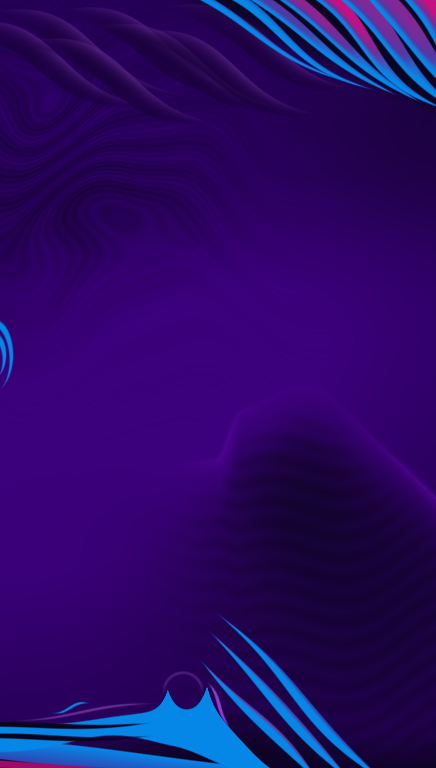
This background is drawn by a Shadertoy shader. Its source:

```glsl
// Violet liquid backdrop: a soft gradient with contour folds and a glowing ridge,
// framed by blue and magenta ribbons. Ribbons are tapered S-curves placed by loops;
// the fine relief comes from layered sines.

const float PI = 3.14159;
const float HEIGHT = 1.766;  // canvas height when width is 1
const vec3 VIOLET = vec3(.235, 0, .49);
const vec3 INDIGO = vec3(.13, 0, .31);
const vec3 NIGHT = vec3(.04, .015, .12);
const vec3 LILAC = vec3(.40, .17, .58);
const vec3 RIDGE = vec3(.34, .02, .60);
const vec3 AZURE = vec3(.02, .53, .91);
const vec3 COBALT = vec3(.18, .27, .69);
const vec3 MAGENTA = vec3(.78, .06, .50);
const float CONTOURS = 60.;  // density of the relief lines
const float TOP_RIBBONS = 9.;
const float FOLDS = 7.;

float aa;  // edge softness, set in mainImage

float ramp(float a, float b, float x) { return smoothstep(a, b, x); }
float cover(float d) { return ramp(-aa, aa, d); }

float blob(vec2 p, vec2 center, vec2 radius) {
    vec2 d = (p - center) / radius;
    return exp(-dot(d, d));
}

// Tapered S-curve from a to b: x = coverage, y = position across, z = along.
vec3 ribbon(vec2 p, vec2 a, vec2 b, float bend, float width, float taper) {
    vec2 axis = b - a;
    float len = length(axis);
    axis /= len;
    float t = clamp(dot(p - a, axis) / len, 0., 1.);
    float s = dot(p - a, vec2(-axis.y, axis.x)) - bend * sin(2. * PI * t);
    float w = width * max(sin(PI * pow(t, taper)), 0.);
    return vec3(cover(w - abs(s)) * ramp(0., aa, w), clamp(s / max(w, 1e-4), -1., 1.), t);
}

float ridgeHeight(float x) {
    return .70 + .105 * ramp(.495, .555, x) + .07 * ramp(.5, .68, x)
         - .30 * ramp(.68, 1.1, x) + .006 * sin(x * 28.);
}

// Warped height field whose level lines nest around a hollow.
float relief(vec2 p) {
    vec2 q = p + .03 * sin(p.yx * vec2(11, 8) + vec2(.5, 2));
    q += .015 * sin(q.yx * vec2(19, 23));
    return q.y + .07 * sin(q.x * 9. + 1.) - .2 * blob(q, vec2(.22, 1.28), vec2(.2, .1))
         + .1 * blob(q, vec2(.08, 1.52), vec2(.1, .07));
}

vec3 backdrop(vec2 p) {
    float light = blob(p, vec2(.03, .62), vec2(.6, .36))
                + .8 * blob(p, vec2(.6, 1.02), vec2(.5, .33));
    vec3 col = mix(INDIGO, VIOLET, clamp(.15 + light, 0., .95));
    col = mix(col, NIGHT, .4 * blob(p, vec2(1, 1.45), vec2(.3, .22)));
    col = mix(col, NIGHT, .3 * blob(p, vec2(.2, 1.29), vec2(.3, .12)));
    // Contour relief in the upper left
    float level = relief(p) * CONTOURS;
    float zone = blob(p, vec2(.15, 1.4), vec2(.38, .3));
    col *= 1. + zone * (.12 * sin(level) + .09 * sin(level * 5.));
    // Ridge: shaded slope, faint echoes and a glowing crest
    float dy = p.y - ridgeHeight(p.x);
    float slope = (ridgeHeight(p.x + .005) - ridgeHeight(p.x - .005)) / .01;
    float d = dy / sqrt(1. + slope * slope);
    float below = 1. - ramp(-.16, .01, dy);
    float shade = .4 * blob(p, vec2(.68, .65), vec2(.17, .2))
                + .55 * blob(p, vec2(.85, .4), vec2(.42, .38));
    col = mix(col, NIGHT, below * shade);
    float echo = p.y - .25 * dy + .02 * sin(p.x * 17.);
    col *= 1. + .07 * below * ramp(.3, .6, p.x) * sin(echo * 170.);
    float crest = exp(-abs(d) / (d > 0. ? .006 : .018)) * ramp(.28, .5, p.x) * exp(-90. * dy * dy);
    crest *= .15 + .5 * blob(p, vec2(.52, .75), vec2(.09)) + .6 * ramp(.75, 1., p.x);
    return mix(col, RIDGE, crest);
}

vec3 topCorner(vec3 col, vec2 p) {
    // Purple folds lit along their upper edge
    for (float i = 0.; i < FOLDS; i++) {
        vec2 a = vec2(-.1 + .08 * i, 1.71 + .04 * sin(i * 2.4));
        vec3 r = ribbon(p, a, a + vec2(.44, -.19), .024, .03, .8);
        vec3 tint = mix(INDIGO * .75, LILAC, pow(.5 + .5 * r.y, 3.) * .85);
        col = mix(col, tint, r.x * .75 * sin(PI * r.z));
    }
    float edge = p.y - HEIGHT + .456 * (p.x - .42);
    col = mix(col, NIGHT, .95 * ramp(-.02, .05, edge));
    // Azure ribbons turning magenta toward the corner
    for (float i = 0.; i < TOP_RIBBONS; i++) {
        vec2 a = vec2(.34 + .08 * i, 1.82), b = vec2(.82 + .05 * i, 1.57 - .014 * i);
        vec3 r = ribbon(p, a, b, .015 + .007 * sin(i * 1.9), .008 + .003 * i, .55);
        float pink = ramp(-.9, .3, r.y) * ramp(1., 3., i) * (1. - ramp(.35, .75, r.z));
        vec3 tint = mix(AZURE, COBALT, max(ramp(0., .5, pink), .6 * ramp(0., 1., r.y)));
        col = mix(col, mix(tint, MAGENTA, pink * (.7 + .3 * sin(i * 2.))), r.x);
    }
    return col;
}

vec3 bottomWaves(vec3 col, vec2 p) {
    col = mix(col, NIGHT, .85 - .85 * ramp(0., .13, p.y + .03 * sin(p.x * 9.)));
    // Low streams along the left, then the crested pool with two cusps
    vec3 r = ribbon(p, vec2(-.3, .055), vec2(.75, -.015), .008, .026, .9);
    col = mix(col, mix(COBALT, AZURE, .5 + .5 * r.y), r.x);
    r = ribbon(p, vec2(-.3, .02), vec2(.35, -.005), .003, .008, 1.);
    col = mix(col, MAGENTA * .8, r.x);
    float top = .10 + .025 * ramp(.1, .35, p.x) - .14 * ramp(.46, .66, p.x)
              + .055 * exp(-abs(p.x - .385) / .018) + .065 * exp(-abs(p.x - .475) / .018);
    float low = .035 + .04 * blob(p.xx, vec2(.26), vec2(.2)) - .06 * ramp(.4, .62, p.x);
    col = mix(col, AZURE, cover(min(top - p.y, p.y - low)));
    for (float i = 0.; i < 2.; i++) {
        r = ribbon(p, vec2(-.15, .09 - .025 * i), vec2(.36, .105 - .03 * i), .006, .006, .9);
        col = mix(col, NIGHT, r.x);
        r = ribbon(p, vec2(.11, .02) * i + vec2(0, .108), vec2(.37 - .16 * i, .148), -.006, .003, 1.2);
        col = mix(col, mix(LILAC, AZURE, i), r.x);
    }
    // Lilac loop over the cusps and its falling highlight
    float ring = abs(length(p - vec2(.42, .175)) - .044);
    col = mix(col, LILAC, .6 * (1. - ramp(0., .006, ring)) * ramp(.165, .2, p.y));
    r = ribbon(p, vec2(.475, .2), vec2(.53, .09), .004, .004, 1.);
    col = mix(col, LILAC * 1.4, r.x);
    // Streaks sweeping down to the right
    for (float i = 0.; i < 3.; i++) {
        vec2 a = vec2(.48 - .015 * i, .37 - .025 * i - .015 * i * i);
        r = ribbon(p, a, vec2(.88 - .075 * i, -.03), .01 - .007 * i, .013, 1.4);
        col = mix(col, mix(AZURE, mix(COBALT, MAGENTA, .2 * i), ramp(.2, 1., r.y)), r.x);
    }
    return col;
}

void mainImage(out vec4 fragColor, in vec2 fragCoord) {
    vec2 p = fragCoord / iResolution.xy * vec2(1, HEIGHT);
    aa = 1. / iResolution.x;
    vec3 col = bottomWaves(topCorner(backdrop(p), p), p);
    // Nested crescents on the left edge
    for (float i = 0.; i < 2.; i++) {
        vec2 radius = vec2(.042, .08) * (1. - .38 * i), q = p - vec2(-.012, .95);
        float outer = 1. - length(q / radius);
        float inner = length((q + vec2(.008, .012)) / radius) - 1.;
        col = mix(col, AZURE, cover(min(outer, inner) * radius.x));
    }
    fragColor = vec4(col, 1);
}
```
